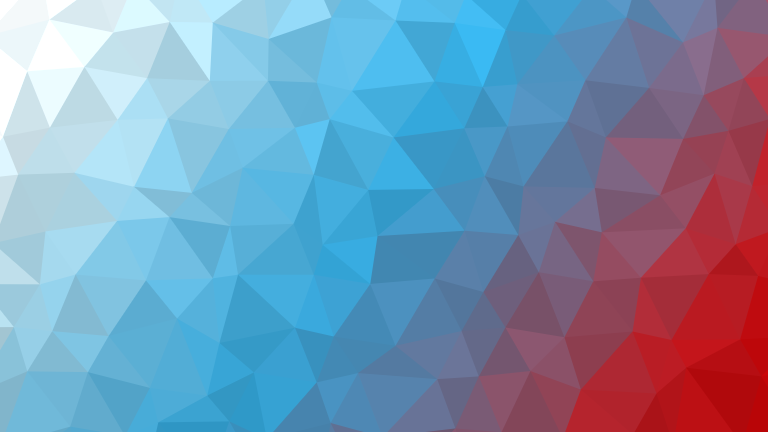
Reproduce this background procedurally as a Shadertoy shader.

```glsl
#define CELL vec2(0.130, 0.116)
#define JITTER 0.58
#define TILT 0.68
#define SHADE_RANGE 0.15
#define HUE_RANGE 0.10
#define TOP_LIGHT 1.06
#define BOTTOM_LIGHT 0.95

float hash(vec2 p) {
    vec3 q = fract(vec3(p.xyx) * 0.1031);
    q += dot(q, q.yzx + 33.33);
    return fract((q.x + q.y) * q.z);
}

// Scattered vertex of a staggered lattice, in canvas heights
vec2 vertex(vec2 id) {
    vec2 offset = vec2(hash(id + 31.7), hash(id + 87.3)) - 0.5;
    offset = offset * JITTER + vec2(0.5 * mod(id.y, 2.0), 0.0);
    return (id + offset) * CELL;
}

float cross2(vec2 a, vec2 b) {
    return a.x * b.y - a.y * b.x;
}

float area(vec2 a, vec2 b, vec2 c) {
    return 0.5 * cross2(b - a, c - a);
}

// Positive inside an anticlockwise edge
float edgeDistance(vec2 p, vec2 a, vec2 b) {
    return cross2(b - a, p - a) / length(b - a);
}

// Prefers sound triangles first, then the shorter diagonal
float splitScore(float smallest, float diagonal) {
    float size = CELL.x * CELL.y;
    return 12.0 * min(smallest / size, 0.15) - diagonal / CELL.x;
}

float ramp(float low, float high, float t) {
    return clamp((t - low) / (high - low), 0.0, 1.0);
}

// Diagonal blend from white through blue and mauve to red
vec3 palette(float t) {
    vec3 color = vec3(1.00, 1.00, 1.00);
    color = mix(color, vec3(0.71, 0.85, 0.90), ramp(0.05, 0.43, t));
    color = mix(color, vec3(0.39, 0.72, 0.87), ramp(0.43, 0.85, t));
    color = mix(color, vec3(0.20, 0.65, 0.85), ramp(0.85, 1.20, t));
    color = mix(color, vec3(0.34, 0.50, 0.66), ramp(1.20, 1.50, t));
    color = mix(color, vec3(0.55, 0.32, 0.41), ramp(1.50, 1.83, t));
    color = mix(color, vec3(0.72, 0.12, 0.15), ramp(1.83, 2.10, t));
    return mix(color, vec3(0.78, 0.02, 0.03), ramp(2.10, 2.38, t));
}

vec3 facetColor(vec2 center) {
    vec2 seed = floor(center * 2000.0);
    float t = center.x + TILT * (1.0 - center.y);
    t += HUE_RANGE * (hash(seed + 11.0) - 0.5);
    float shade = 1.0 + SHADE_RANGE * (hash(seed) - 0.5);
    float light = mix(BOTTOM_LIGHT, TOP_LIGHT, center.y);
    return palette(t) * shade * light;
}

// Adds one flat triangle weighted by its pixel coverage
void addFacet(inout vec4 sum, vec2 p, vec2 a, vec2 b, vec2 c, float pixel) {
    float inside = min(edgeDistance(p, a, b),
                   min(edgeDistance(p, b, c), edgeDistance(p, c, a)));
    float coverage = clamp(0.5 + inside / pixel, 0.0, 1.0);
    if (coverage > 0.0) {
        sum += coverage * vec4(facetColor((a + b + c) / 3.0), 1.0);
    }
}

void mainImage(out vec4 fragColor, in vec2 fragCoord) {
    vec2 p = fragCoord / iResolution.y;
    float pixel = 1.0 / iResolution.y;
    vec2 home = floor(p / CELL);
    vec4 sum = vec4(0.0);

    // Split each nearby quad along its better diagonal
    for (int y = -1; y <= 1; y++) {
        for (int x = -1; x <= 1; x++) {
            vec2 id = home + vec2(x, y);
            vec2 a = vertex(id);
            vec2 b = vertex(id + vec2(1.0, 0.0));
            vec2 c = vertex(id + vec2(1.0, 1.0));
            vec2 d = vertex(id + vec2(0.0, 1.0));
            float rising = splitScore(min(area(a, b, c), area(a, c, d)), distance(a, c));
            float falling = splitScore(min(area(a, b, d), area(b, c, d)), distance(b, d));
            if (rising > falling) {
                addFacet(sum, p, a, b, c, pixel);
                addFacet(sum, p, a, c, d, pixel);
            } else {
                addFacet(sum, p, a, b, d, pixel);
                addFacet(sum, p, b, c, d, pixel);
            }
        }
    }
    vec3 color = sum.rgb / max(sum.a, 0.001);
    fragColor = vec4(clamp(color, 0.0, 1.0), 1.0);
}
```
